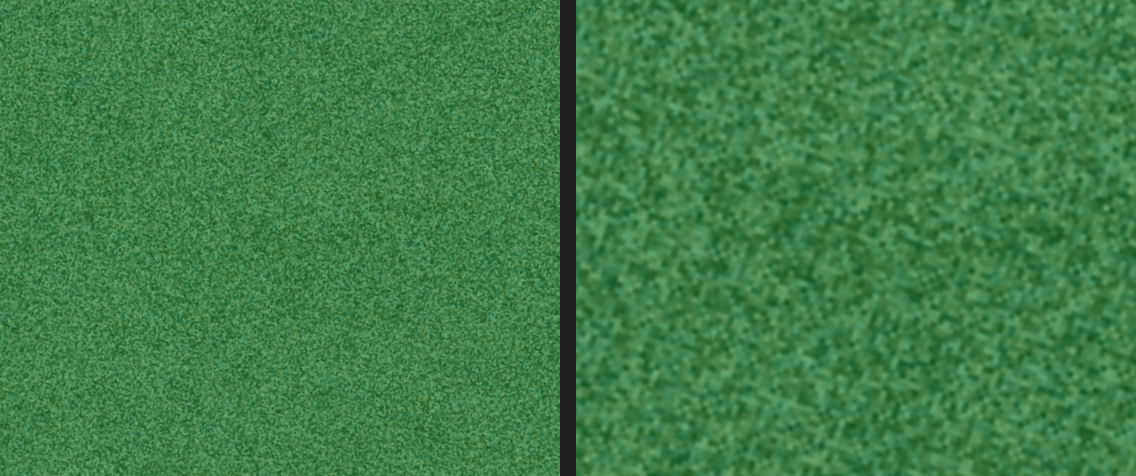
Left: the whole. Right: its middle third, enlarged.
A Shadertoy shader for this texture:

```glsl
// Dense green felt: fine, soft-edged grain in light and dark green.
// Two rotated layers of value noise form the fibres, a third tints them
// towards teal or olive, and broad faint noise gives uneven pile.

const vec3 FELT_GREEN = vec3(0.246, 0.506, 0.296);
const vec3 TEAL_SHIFT = vec3(-1.0, 0.05, 0.85);

// Integer hash of a lattice cell, from 0 to 1
float hashCell(vec2 cell, uint seed) {
    uvec2 q = uvec2(ivec2(cell)) * uvec2(1597334673u, 3812015801u);
    uint h = q.x ^ q.y ^ (seed * 2654435769u);
    h = (h ^ (h >> 16)) * 2146121005u;
    h = (h ^ (h >> 15)) * 2221713035u;
    h ^= h >> 16;
    return float(h >> 8) / 16777216.0;
}

// Smooth value noise centred on zero
float centredNoise(vec2 p, uint seed) {
    vec2 cell = floor(p);
    vec2 f = fract(p);
    vec2 w = f * f * (3.0 - 2.0 * f);
    float low = mix(hashCell(cell, seed), hashCell(cell + vec2(1, 0), seed), w.x);
    float high = mix(hashCell(cell + vec2(0, 1), seed), hashCell(cell + vec2(1, 1), seed), w.x);
    return mix(low, high, w.y) - 0.5;
}

vec2 rotate(vec2 p, float angle) {
    float c = cos(angle), s = sin(angle);
    return vec2(c * p.x - s * p.y, s * p.x + c * p.y);
}

// Fine fibres: small sharp grain over slightly larger tufts
float fibreTone(vec2 p) {
    float grain = centredNoise(rotate(p, 0.35) * 245.0, 1u);
    float tuft = centredNoise(rotate(p, -0.6) * 185.0, 2u);
    return 0.225 * grain + 0.11 * tuft;
}

// Faint uneven pile, stretched a little sideways
float pileTone(vec2 p) {
    vec2 q = rotate(p, 0.12) * vec2(0.75, 1.0);
    return 0.02 * centredNoise(q * 9.0, 3u) + 0.018 * centredNoise(q * 27.0, 4u);
}

void mainImage(out vec4 fragColor, in vec2 fragCoord) {
    vec2 p = fragCoord / iResolution.y;
    float tone = fibreTone(p) + pileTone(p);
    float tint = 0.055 * centredNoise(rotate(p, 0.9) * 170.0, 5u);
    vec3 color = FELT_GREEN + tone + tint * TEAL_SHIFT;
    fragColor = vec4(clamp(color, 0.0, 1.0), 1.0);
}
```
